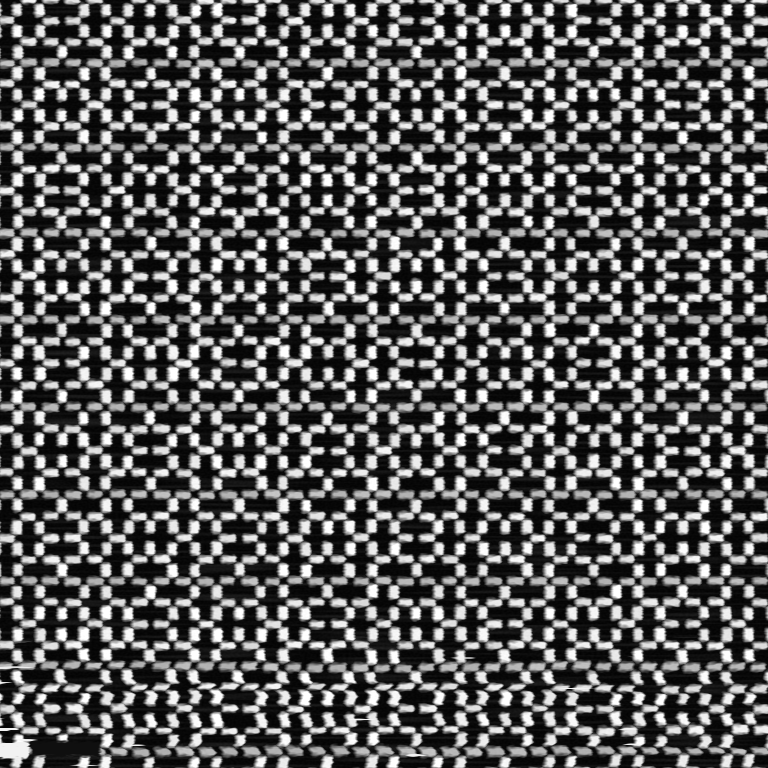
Reproduce this pattern procedurally as a three.js fragment shader.

```glsl
varying vec2 vUv;

const vec2 PITCH = vec2(0.01443, 0.0140);    // half column and row spacing
const vec2 CENTRE = vec2(0.427, 0.638);      // centre of one figure
const vec2 TALL = vec2(0.0064, 0.0085);      // half sizes of the two stitches
const vec2 WIDE = vec2(0.0101, 0.0049);
const float CORNER = 0.0036;
const float SOFT_LEFT = 0.0042;
const float SOFT_RIGHT = 0.0025;
const float SWAY = 0.0026;                   // slow drift of the row spacing
const float RAGGED = 0.0020;
const float JITTER = 0.0018;
const float WORN_TOP = 0.18;                 // height of the damaged lower band
const float SLIP = 0.0050;
const float BLACK = 0.025;
const float TALL_TONE = 0.98;
const float WIDE_TONE = 0.93;
const float FAINT_TONE = 0.75;

float hash(vec2 p) {
  return fract(sin(dot(p, vec2(127.1, 311.7))) * 43758.55);
}

vec2 gradient(vec2 p) {
  float a = 6.28318 * hash(p);
  return vec2(cos(a), sin(a));
}

float noise(vec2 p) {
  vec2 i = floor(p), f = fract(p);
  vec2 u = f * f * f * (f * (f * 6.0 - 15.0) + 10.0);
  vec2 e = vec2(1.0, 0.0);
  float low = mix(dot(gradient(i), f), dot(gradient(i + e), f - e), u.x);
  float high = mix(dot(gradient(i + e.yx), f - e.yx),
                   dot(gradient(i + e.xx), f - e.xx), u.x);
  return mix(low, high, u.y);
}

float roundBox(vec2 p, vec2 halfSize, float radius) {
  vec2 q = abs(p) - halfSize + radius;
  return length(max(q, 0.0)) + min(max(q.x, q.y), 0.0) - radius;
}

// Mirrors and half-drops the lattice into one small block.
vec2 foldCell(vec2 cell) {
  vec2 f = abs(mod(cell + 8.0, 16.0) - 8.0);
  return f.y > 4.5 ? 8.0 - f : f;
}

// Gaps in each folded row are stored as bits.
float hasStitch(vec2 f) {
  float gaps = f.y < 0.5 ? 10.0 : f.y < 1.5 ? 1.0 : f.y < 2.5 ? 4.0 : f.y < 3.5 ? 18.0 : 0.0;
  float place = floor(f.x * 0.5 + 0.01);
  return 1.0 - mod(floor(gaps / exp2(place) + 0.01), 2.0);
}

float stitch(vec2 p, vec2 cell, float ragged) {
  vec2 folded = foldCell(cell);
  float tall = mod(cell.y, 2.0);
  vec2 offset = vec2(hash(cell), hash(cell + 37.0)) - 0.5;
  p -= cell * PITCH + offset * JITTER;
  vec2 halfSize = mix(WIDE, TALL, tall) * (0.93 + 0.16 * hash(cell + 71.0));
  float d = roundBox(p, halfSize, CORNER) + ragged;
  float soft = mix(SOFT_LEFT, SOFT_RIGHT, smoothstep(-0.003, 0.003, p.x));
  float cover = 1.0 - smoothstep(-soft, soft, d);
  float halo = 0.14 * exp(-max(d, 0.0) / 0.0022);
  float tone = mix(WIDE_TONE, TALL_TONE, tall);
  if (folded.y > 3.5) tone = FAINT_TONE;
  tone *= 0.92 + 0.12 * hash(cell + 13.0);
  return hasStitch(folded) * tone * max(cover, halo);
}

void main() {
  vec2 uv = vUv;
  float worn = 1.0 - smoothstep(WORN_TOP - 0.06, WORN_TOP, uv.y);

  // Drift of the rows, with slipping in the worn band
  vec2 p = uv - CENTRE;
  p.y -= SWAY * sin(6.28318 * (0.918 - uv.y) / 0.896);
  p.x += worn * SLIP * noise(vec2(3.5, uv.y * 110.0));
  p.y += worn * SLIP * noise(vec2(uv.x * 3.0, uv.y * 45.0));
  float ragged = RAGGED * noise(uv * vec2(110.0, 330.0));

  // Stitches of this row and its neighbours
  float light = 0.0;
  float nearRow = floor(p.y / PITCH.y + 0.5);
  for (int j = -1; j <= 1; j++) {
    float row = nearRow + float(j);
    float shift = 1.0 - mod(row, 2.0);
    float column = 2.0 * floor((p.x / PITCH.x - shift) * 0.5 + 0.5) + shift;
    light = max(light, stitch(p, vec2(column, row), ragged));
  }

  // Dim scan lines on the ground and fine grain
  float lines = max(noise(uv * vec2(5.0, 190.0)), 0.0);
  float grain = noise(uv * vec2(260.0, 380.0));
  float ground = BLACK + 0.16 * lines + 0.025 * grain;
  light = max(light + 0.03 * grain * light, ground);

  // Bright tears, denser at the left, and the torn corner
  float limit = mix(0.16, 0.50, smoothstep(0.0, 0.06, uv.x));
  float tear = smoothstep(limit, limit + 0.08, noise(uv * vec2(14.0, 150.0) + 5.0));
  light = mix(light, 0.95, tear * worn);
  float hole = roundBox(uv - vec2(0.085, 0.025), vec2(0.045, 0.010), 0.004);
  light = mix(0.06, light, smoothstep(-0.003, 0.003, hole + 2.0 * ragged));
  float patchEdge = roundBox(uv - vec2(0.016, 0.022), vec2(0.022, 0.009), 0.005);
  light = mix(0.95, light, smoothstep(-0.002, 0.002, patchEdge + 2.0 * ragged));

  gl_FragColor = vec4(vec3(clamp(light, 0.0, 1.0)), 1.0);
}
```
